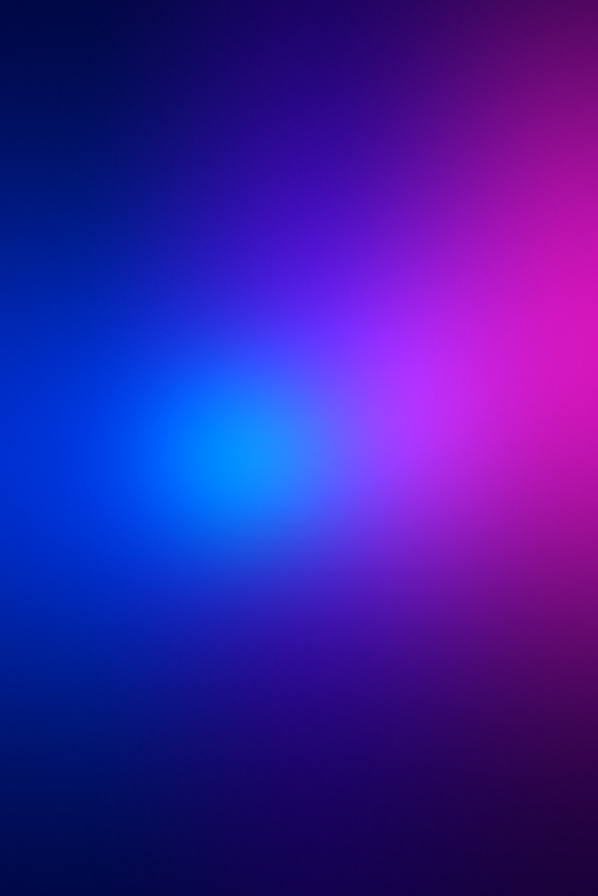
Reproduce this background procedurally as a Shadertoy shader.

```glsl
// Sine hash in 0..1
float hash(vec2 p) {
    return fract(sin(dot(p, vec2(12.9898, 78.233))) * 43758.5453);
}

// Elliptical Gaussian falloff, 1 at the centre
float glow(vec2 p, vec2 centre, vec2 radius) {
    vec2 d = (p - centre) / radius;
    return exp(-dot(d, d));
}

// Vertical wash: dark ends rising to a bright band
vec3 wash(float y, vec3 dark, vec3 light, float centre, float width) {
    float d = (y - centre) / width;
    return dark + light * exp(-d * d);
}

// Blue, violet and magenta washes blended from left to right
vec3 backdrop(vec2 uv) {
    vec3 blue = wash(uv.y, vec3(0.0, 0.015, 0.22), vec3(0.0, 0.165, 0.56), 0.49, 0.33);
    vec3 violet = wash(uv.y, vec3(0.05, 0.0, 0.26), vec3(0.27, 0.06, 0.64), 0.56, 0.35);
    vec3 magenta = wash(uv.y, vec3(0.06, 0.0, 0.20), vec3(0.76, 0.08, 0.53), 0.62, 0.36);
    vec3 colour = mix(blue, violet, smoothstep(0.1, 0.55, uv.x));
    return mix(colour, magenta, smoothstep(0.5, 1.0, uv.x));
}

void mainImage(out vec4 fragColor, in vec2 fragCoord) {
    vec2 uv = fragCoord / iResolution.xy;
    vec3 colour = backdrop(uv);

    // Broad blue haze, orchid glow and bright azure core
    vec3 haze = vec3(0.0, 0.02, 0.14);
    vec3 orchid = vec3(0.25, 0.11, 0.17);
    vec3 azure = vec3(-0.25, 0.45, 0.08);
    colour += haze * glow(uv, vec2(0.27, 0.48), vec2(0.22, 0.20));
    colour += orchid * glow(uv, vec2(0.66, 0.53), vec2(0.20, 0.18));
    colour += azure * glow(uv, vec2(0.42, 0.49), vec2(0.18, 0.12));

    // Faint grain to hide banding
    float grain = hash(floor(uv * vec2(342.0, 512.0))) - 0.5;
    colour += 0.008 * grain;

    fragColor = vec4(clamp(colour, 0.0, 1.0), 1.0);
}
```
